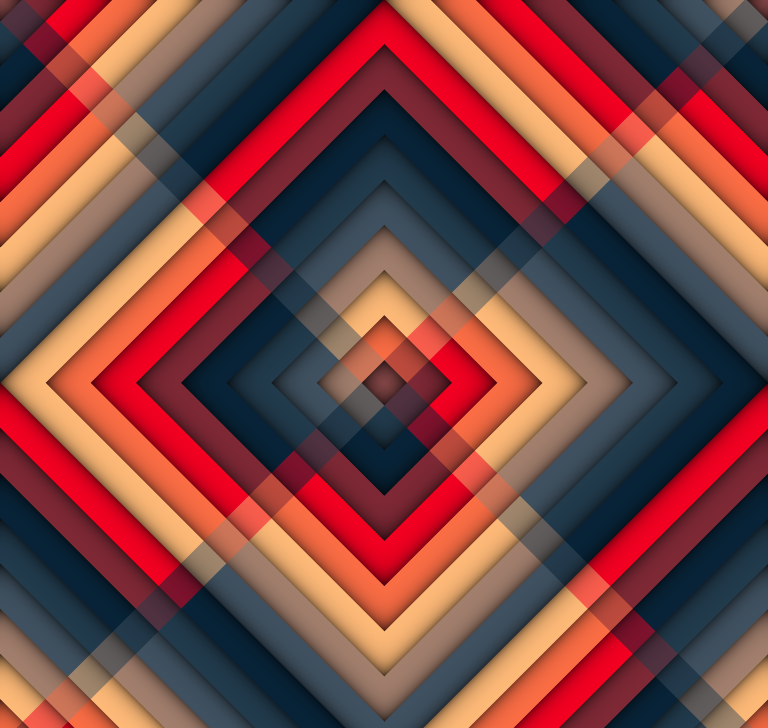
A Shadertoy shader for this background:

```glsl
// Nested paper diamonds in eight colours, repeated on a diagonal lattice.
// Each diamond has four chevron quadrants with shifted colour order; where
// quadrants overlap along the diagonals, their colours blend as if translucent.

const float CELLS = 17.0; // strips across one lattice period

vec3 stripColor(float index) {
    vec3 palette[8] = vec3[8](
        vec3(0.03, 0.14, 0.22),  // navy
        vec3(0.50, 0.16, 0.21),  // maroon
        vec3(0.96, 0.00, 0.13),  // red
        vec3(0.99, 0.43, 0.27),  // orange
        vec3(1.00, 0.73, 0.47),  // cream
        vec3(0.64, 0.50, 0.43),  // taupe
        vec3(0.25, 0.32, 0.38),  // slate
        vec3(0.13, 0.23, 0.30)); // steel blue
    return palette[int(mod(index + 0.5, 8.0))];
}

// Soft shadow falling inward from a strip's outer edge
float edgeShade(float depth) {
    return 1.0 - 0.5 * exp(-4.5 * max(depth, 0.0));
}

vec3 diamondPattern(vec2 p) {
    // Diagonal axes, wrapped so each cell block holds one whole diamond
    vec2 uv = vec2(p.x + p.y, p.x - p.y) * CELLS;
    uv = mod(uv + 0.5 * CELLS, CELLS) - 0.5 * CELLS;
    vec2 reach = abs(uv);
    float ring = floor(max(reach.x, reach.y) + 0.5);

    // Quadrant weights: 0 or 1 inside, one half in the overlap bands
    vec2 side = clamp(floor(uv + 0.5) * 0.5 + 0.5, 0.0, 1.0);
    vec3 upper = mix(stripColor(ring + 2.0), stripColor(ring), side.y);
    vec3 lower = mix(stripColor(ring + 4.0), stripColor(ring + 6.0), side.y);
    vec3 color = mix(lower, upper, side.x);

    vec2 depth = ring + 0.5 - reach;
    return color * edgeShade(depth.x) * edgeShade(depth.y);
}

void mainImage(out vec4 fragColor, in vec2 fragCoord) {
    vec2 center = vec2(0.5005, iResolution.y / iResolution.x - 0.4985);
    vec3 color = vec3(0.0);

    // Average a 3 by 3 grid of samples for smooth edges
    for (int j = -1; j <= 1; j++) {
        for (int i = -1; i <= 1; i++) {
            vec2 samplePos = fragCoord + vec2(i, j) / 3.0;
            color += diamondPattern(samplePos / iResolution.x - center);
        }
    }
    fragColor = vec4(color / 9.0, 1.0);
}
```
